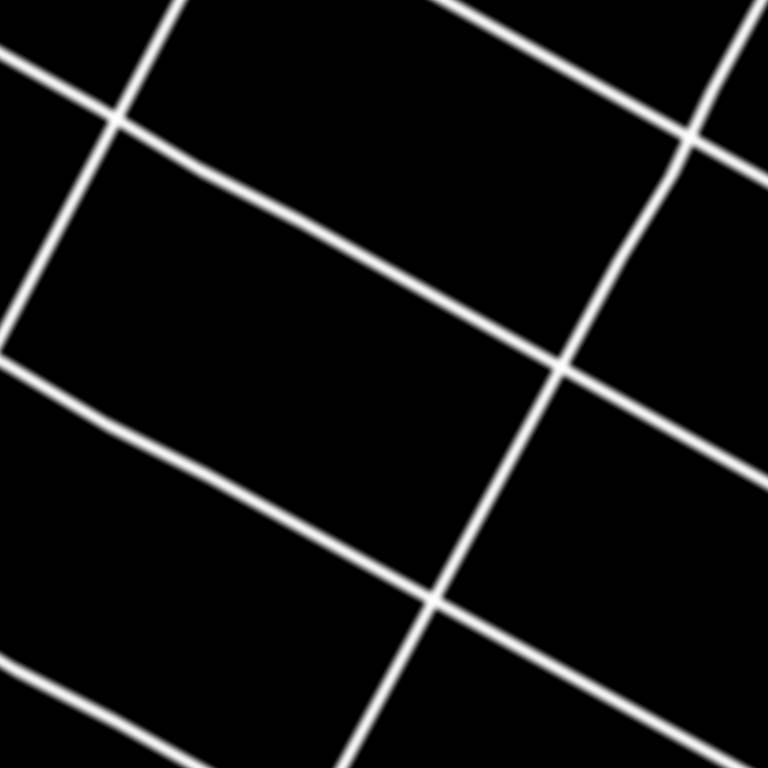
Reproduce this pattern procedurally as a three.js fragment shader.

```glsl
// Two crossing families of soft white lines on black, forming a slanted lattice.
// Each line is a slope plus an evenly spaced offset, with one slight tent-shaped
// kink; coverage comes from the distance to the nearest line of each family.

varying vec2 vUv;

const vec3 GROUND_COLOR = vec3(0.0);
const vec3 LINE_COLOR = vec3(1.0);
const float LINE_STRENGTH = 0.95;    // brightness away from the crossings
const float CORE_RADIUS = 0.0005;    // where the soft edge starts
const float LINE_RADIUS = 0.0145;    // where the soft edge ends

// Line spread: offset of the first, spacing, slope, change of slope per line
const vec4 SHALLOW_SPREAD = vec4(-0.324, 0.393, 0.560, 0.0);
const vec4 STEEP_SPREAD = vec4(0.234, 0.758, -0.531, -0.016);

// Kink: position on the first line, step per line, height, half length
const vec4 SHALLOW_KINK = vec4(0.38, -0.12, 0.006, 0.13);
const vec4 STEEP_KINK = vec4(0.828, -0.60, 0.0075, 0.11);

// Uneven spacing: one shallow line is shifted, less so further along
const float SLIPPED_LINE = 2.0;
const float SHALLOW_SLIP = 0.008;
const float STEEP_SLIP = 0.0;

const int LINES_PER_FAMILY = 4;

float tent(float x) {
  return max(0.0, 1.0 - abs(x));
}

// Distance to the nearest line; p.x runs along the lines, p.y across them
float familyDistance(vec2 p, vec4 spread, vec4 kink, float slip) {
  float nearest = 1.0;
  for (int i = 0; i < LINES_PER_FAMILY; i++) {
    float index = float(i);
    float slope = spread.z + spread.w * index;
    float center = spread.x + spread.y * index + slope * p.x;
    center += kink.z * tent((p.x - kink.x - kink.y * index) / kink.w);
    center += slip * tent(index - SLIPPED_LINE) * (1.0 - p.x);
    nearest = min(nearest, abs(p.y - center) * inversesqrt(1.0 + slope * slope));
  }
  return nearest;
}

float lineCoverage(float d) {
  return LINE_STRENGTH * (1.0 - smoothstep(CORE_RADIUS, LINE_RADIUS, d));
}

void main() {
  // Offsets are measured down from the top edge
  vec2 p = vec2(vUv.x, 1.0 - vUv.y);

  float shallow = lineCoverage(familyDistance(p, SHALLOW_SPREAD, SHALLOW_KINK, SHALLOW_SLIP));
  float steep = lineCoverage(familyDistance(p.yx, STEEP_SPREAD, STEEP_KINK, STEEP_SLIP));

  // Screen blend brightens the crossings
  float coverage = 1.0 - (1.0 - shallow) * (1.0 - steep);
  gl_FragColor = vec4(mix(GROUND_COLOR, LINE_COLOR, coverage), 1.0);
}
```
